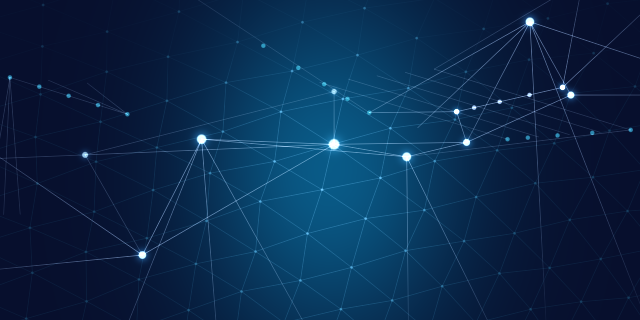
Reproduce this background procedurally as a WebGL 1 fragment shader.

```glsl
precision highp float;
// A glowing network over deep blue: a skewed triangular mesh of faint links,
// bright hubs joined by fans of straight strands, and beaded side chains.
// Space is in canvas heights: x from 0 to 2, y from 0 to 1 upwards.
uniform vec2 u_resolution;

// Palette
const vec3 NIGHT = vec3(0.026, 0.058, 0.175), LAGOON = vec3(0.035, 0.355, 0.53);
const vec3 TEAL = vec3(0.16, 0.5, 0.62), MESH_BLUE = vec3(0.36, 0.58, 0.86);
const vec3 STRAND = vec3(0.66, 0.78, 1.0);
const vec3 CORE = vec3(0.82, 0.95, 1.0), HALO = vec3(0.11, 0.3, 0.5);

// Backdrop glow and stroke sizes
const vec2 GLOW_CENTER = vec2(1.03, 0.47), GLOW_RADIUS = vec2(0.42, 0.57);
const float LINE_HALF = 0.001, MESH_DOT = 0.0048, BEAD = 0.0075;

// Mesh layout: node (0,0), shift per column and per row, distortions
const vec2 ORIGIN = vec2(1.039, 0.549);
const vec2 COLUMN = vec2(0.1875, 0.0443), ROW = vec2(-0.036, -0.1406);
const float SPREAD = -0.0057, BEND = -0.0016, JITTER = 0.008;

// Hubs and anchors of the strands
const vec2 LEFT = vec2(0.63, 0.565), MID = vec2(1.044, 0.549);
const vec2 LOW = vec2(1.271, 0.51), RIGHT = vec2(1.458, 0.555);
const vec2 PEAK = vec2(1.656, 0.932), EAST = vec2(1.784, 0.703);
const vec2 BASE = vec2(0.445, 0.203), WEST = vec2(0.266, 0.516);
const vec2 CHAIN_A = vec2(1.427, 0.651), CHAIN_B = vec2(1.758, 0.727);
const vec2 UPPER = vec2(1.044, 0.714), CROSS = vec2(1.154, 0.648);
const vec2 FAR_WEST = vec2(0.031, 0.758), WEST_TIP = vec2(0.398, 0.643);
const vec2 SHEAF_TOP = vec2(1.357, 0.784);
const vec2 SHEAF_A = vec2(1.586, 0.565), SHEAF_B = vec2(1.971, 0.594);

float pixel; // one pixel in canvas heights
vec2 p;      // point being shaded

// Straight stroke from a to b whose strength falls to tail at b
float line(vec2 a, vec2 b, float tail) {
  vec2 ab = b - a;
  float t = clamp(dot(p - a, ab) / dot(ab, ab), 0.0, 1.0);
  float d = length(p - a - ab * t);
  return clamp((LINE_HALF - d) / pixel + 0.5, 0.0, 1.0) * mix(1.0, tail, t);
}

float disc(vec2 c, float r) {
  float soft = max(pixel, 0.3 * r);
  return 1.0 - smoothstep(r - soft, r + 0.5 * soft, length(p - c));
}

// Three strands from an apex to evenly spread ends
float fan(vec2 apex, vec2 a, vec2 b, float tail) {
  float sum = 0.0;
  for (int k = 0; k < 3; k++) sum += line(apex, mix(a, b, float(k) * 0.5), tail);
  return sum;
}

float fork(vec2 apex, vec2 a, vec2 b, float tail) {
  return line(apex, a, tail) + line(apex, b, tail);
}

// Five beads from a to b; ease above 1 crowds them towards a
float beads(vec2 a, vec2 b, float ease) {
  float sum = 0.0;
  for (int k = 0; k < 5; k++) sum += disc(mix(a, b, pow(float(k) * 0.25, ease)), BEAD);
  return sum;
}

vec2 node(vec2 g) {
  vec2 wobble = JITTER * sin(g.yx * vec2(2.7, 1.9) + g * vec2(4.1, 3.3));
  return ORIGIN + COLUMN * g.x + ROW * g.y + vec2(SPREAD * g.y, BEND * g.x) * g.x + wobble;
}

// Links (x) and dots (y) of the mesh; the cell is found by fixed-point steps
vec2 mesh() {
  vec2 q = p - ORIGIN, g = vec2(0.0), sum = vec2(0.0);
  for (int k = 0; k < 4; k++) {
    g.x = (q.x - ROW.x * g.y) / (COLUMN.x + SPREAD * g.y);
    g.y = (q.y - COLUMN.y * g.x - BEND * g.x * g.x) / ROW.y;
  }
  for (int k = 0; k < 9; k++) {
    vec2 n = floor(g) + vec2(mod(float(k), 3.0), floor((float(k) + 0.5) / 3.0)) - 1.0;
    vec2 a = node(n);
    sum.x += fork(a, node(n + vec2(1.0, 0.0)), node(n + vec2(0.0, 1.0)), 1.0);
    sum += vec2(line(a, node(n + 1.0), 0.8), disc(a, MESH_DOT));
  }
  return min(sum, 1.0);
}

vec3 hub(vec2 c, float r) {
  float d = length(p - c) / r;
  return CORE * disc(c, r) + HALO * exp(-0.45 * d * d);
}

float brightStrands() {
  float s = fork(LEFT, MID, LOW, 1.0) + fork(MID, LOW, RIGHT, 0.9);
  s += fork(RIGHT, LOW, EAST, 0.9) + fork(BASE, MID, LEFT, 1.0) + fork(MID, WEST, UPPER, 0.5);
  s += fan(LEFT, vec2(0.404, 0.0), vec2(0.945, 0.0), 0.4);
  s += fork(LOW, vec2(1.276, 0.0), vec2(1.523, 0.0), 0.3);
  s += fork(BASE, vec2(0.0, 0.508), vec2(0.0, 0.159), 0.4);
  s += fan(PEAK, CROSS, RIGHT, 0.6) + fork(PEAK, EAST, vec2(2.0, 0.818), 0.7);
  s += fork(PEAK, vec2(1.706, 0.0), vec2(2.02, 0.0), 0.1);
  s += fork(CHAIN_B, vec2(1.81, 1.0), vec2(2.0, 0.953), 0.4) + line(EAST, vec2(2.0, 0.703), 0.6);
  return s + fork(CHAIN_A, RIGHT, CROSS, 0.7) + line(CHAIN_A, CHAIN_B, 1.0);
}

float faintStrands() {
  float s = fan(WEST_TIP, FAR_WEST, vec2(0.273, 0.74), 0.7);
  s += fan(FAR_WEST, vec2(-0.04, 0.33), vec2(0.063, 0.331), 0.7);
  s += fork(WEST, UPPER, BASE, 1.0) + line(WEST, vec2(0.0, 0.505), 1.0);
  s += line(CROSS, vec2(0.62, 1.0), 0.6) + line(SHEAF_TOP, vec2(1.72, 1.0), 1.0) + line(LOW, SHEAF_B, 1.0);
  for (float t = 0.0; t < 1.1; t += 0.25)
    s += line(mix(vec2(1.0, 0.742), SHEAF_TOP, t), mix(SHEAF_A, SHEAF_B, t), 0.8);
  return s;
}

void main() {
  pixel = 1.0 / u_resolution.y;
  p = gl_FragCoord.xy * pixel + vec2(1.0 - 0.5 * u_resolution.x * pixel, 0.0);
  vec2 q = (p - GLOW_CENTER) / GLOW_RADIUS;
  float glow = exp(-dot(q, q));
  // Mesh and strands
  vec2 net = mesh() * mix(0.3, 1.0, glow);
  net.x *= 1.0 - 0.75 * smoothstep(0.6, 0.9, p.y);
  vec3 light = mix(TEAL, MESH_BLUE, glow) * dot(net, vec2(0.42, 0.8));
  light += STRAND * (0.62 * min(brightStrands(), 1.3) + 0.24 * min(faintStrands(), 1.5));
  // Beads and hubs
  light += STRAND * beads(CHAIN_A, CHAIN_B, 1.3) + TEAL * (beads(SHEAF_A, SHEAF_B, 1.3)
         + beads(vec2(0.823, 0.857), CROSS, 0.8) + beads(WEST_TIP, FAR_WEST, 1.0));
  light += hub(LEFT, 0.0155) + hub(MID, 0.0175) + hub(LOW, 0.0145) + hub(RIGHT, 0.0115);
  light += hub(PEAK, 0.014) + hub(EAST, 0.0115) + hub(BASE, 0.0125) + hub(CHAIN_B, 0.009);
  light += hub(CHAIN_A, 0.009) + 0.6 * (hub(WEST, 0.01) + hub(UPPER, 0.009));
  gl_FragColor = vec4(1.0 - (1.0 - mix(NIGHT, LAGOON, glow)) * (1.0 - min(light, 1.0)), 1.0);
}
```
